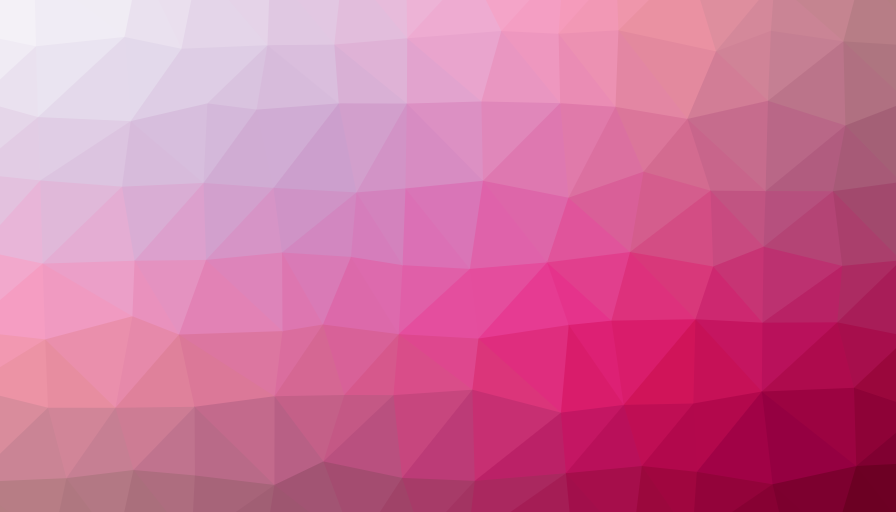
Write a Shadertoy shader that draws this background.

```glsl
// Low-poly mesh of flat triangles, fading from pale lilac through pink to deep crimson.

const vec2 GRID = vec2(12.39, 7.11);   // cells across the canvas
const vec2 OFFSET = vec2(0.69, 0.57);  // shift of the first grid point

// Rows are XYZ over the white point; cube roots of these mix perceptually.
const mat3 RGB_TO_XYZ = mat3(
    0.4339, 0.3762, 0.1899,
    0.2126, 0.7152, 0.0722,
    0.0177, 0.1095, 0.8728);

const vec3 RAMP[9] = vec3[9](
    vec3(0.969, 0.957, 0.976), vec3(0.906, 0.882, 0.937), vec3(0.831, 0.725, 0.855),
    vec3(0.788, 0.580, 0.780), vec3(0.875, 0.396, 0.690), vec3(0.906, 0.161, 0.541),
    vec3(0.808, 0.071, 0.337), vec3(0.596, 0.000, 0.263), vec3(0.404, 0.000, 0.122));

vec3 toPerceptual(vec3 srgb) {
    vec3 linear = mix(srgb / 12.92, pow((srgb + 0.055) / 1.055, vec3(2.4)), step(0.04045, srgb));
    return pow(linear * RGB_TO_XYZ, vec3(1.0 / 3.0));
}

vec3 toSrgb(vec3 v) {
    vec3 linear = clamp((v * v * v) * inverse(RGB_TO_XYZ), 0.0, 1.0);
    return mix(linear * 12.92, 1.055 * pow(linear, vec3(1.0 / 2.4)) - 0.055, step(0.0031308, linear));
}

vec3 ramp(float t) {
    float s = clamp(t, 0.0, 1.0) * 8.0;
    int i = min(int(s), 7);
    return mix(toPerceptual(RAMP[i]), toPerceptual(RAMP[i + 1]), s - float(i));
}

vec2 hash2(vec2 p) {
    vec3 q = fract(p.xyx * vec3(0.1031, 0.1030, 0.0973) + 0.37);
    q += dot(q, q.yzx + 33.33);
    return fract((q.xx + q.yz) * q.zy);
}

// Jittered mesh point of a grid node
vec2 node(vec2 id) {
    return id + (hash2(id + 20.0) - 0.5) * vec2(0.5, 0.38);
}

// Signed distance to an edge, negative on the inner side
float edge(vec2 p, vec2 a, vec2 b) {
    vec2 e = normalize(b - a), r = p - a;
    return e.y * r.x - e.x * r.y;
}

// Adds one triangle, coloured at its centroid and weighted by coverage
void addTriangle(inout vec4 sum, vec2 p, vec2 a, vec2 b, vec2 c, float pixel) {
    float d = max(edge(p, a, b), max(edge(p, b, c), edge(p, c, a)));
    float cover = clamp(0.5 - d / pixel, 0.0, 1.0);
    if (cover > 0.0) {
        vec2 center = ((a + b + c) / 3.0 + OFFSET) / GRID;
        vec3 color = toSrgb(0.5 * (ramp(center.x) + ramp(center.y)));
        sum += vec4(color, 1.0) * cover;
    }
}

void mainImage(out vec4 fragColor, in vec2 fragCoord) {
    // Grid space, running down from the top left
    vec2 uv = fragCoord / iResolution.xy;
    vec2 p = vec2(uv.x, 1.0 - uv.y) * GRID - OFFSET;
    float pixel = GRID.x / iResolution.x;
    vec4 sum = vec4(0.0);

    // Split each nearby cell along its shorter diagonal
    for (int y = -1; y <= 1; y++) {
        for (int x = -1; x <= 1; x++) {
            vec2 id = floor(p) + vec2(x, y);
            vec2 a = node(id);
            vec2 b = node(id + vec2(1.0, 0.0));
            vec2 c = node(id + vec2(1.0, 1.0));
            vec2 d = node(id + vec2(0.0, 1.0));
            if (distance(a, c) < distance(b, d)) {
                addTriangle(sum, p, a, b, c, pixel);
                addTriangle(sum, p, a, c, d, pixel);
            } else {
                addTriangle(sum, p, a, b, d, pixel);
                addTriangle(sum, p, b, c, d, pixel);
            }
        }
    }

    fragColor = vec4(sum.rgb / max(sum.a, 0.0001), 1.0);
}
```
